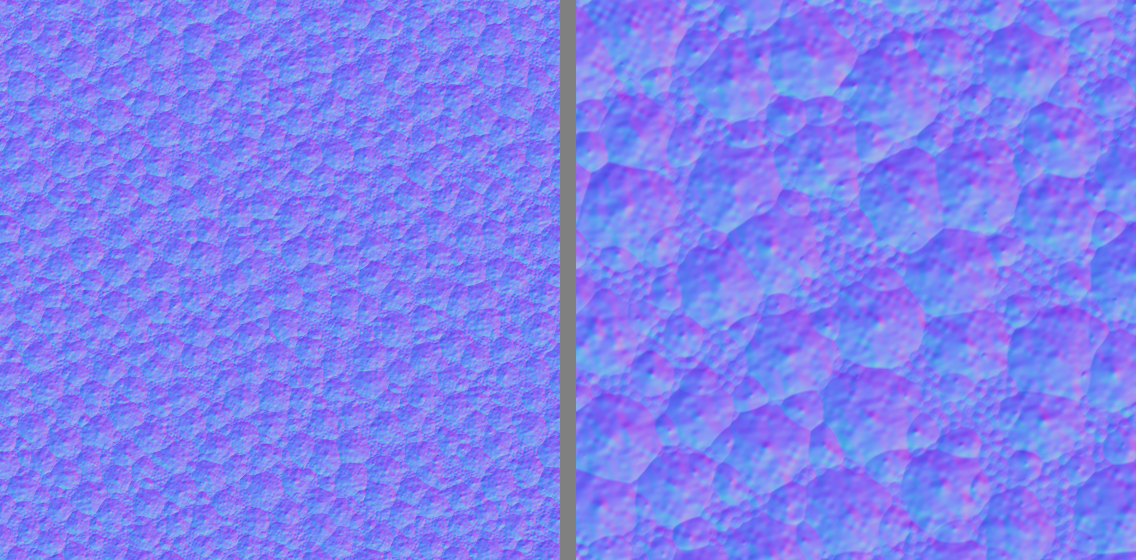
Left: the whole. Right: its middle third, enlarged.
Write a Shadertoy shader that draws this texture map.

```glsl
// Tangent-space normal map of crowded limpet-like domes over fine pebbled ground.

const float LARGE_CELLS  = 16.8;   // domes per canvas width
const float SMALL_CELLS  = 31.0;
const float GRAIN_CELLS  = 140.0;
const vec2  LARGE_RADIUS = vec2(0.36, 0.54);  // min and max, in cells
const vec2  SMALL_RADIUS = vec2(0.27, 0.47);
const vec2  GRAIN_RADIUS = vec2(0.42, 0.60);
const float JITTER       = 0.52;   // scatter of the centres, in cells
const float ROW_HEIGHT   = 0.866;  // hexagonal packing
const float CONE_SLOPE   = 0.125;  // even slope of a dome
const float RIM_SLOPE    = 0.075;  // extra steepening towards the rim
const float TIP_HEIGHT   = 0.035;  // small point at the centre
const float TIP_WIDTH    = 0.13;
const float SMALL_RELIEF = 1.15;
const float GRAIN_RELIEF = 0.85;
const float ROUGHNESS    = 0.23;   // slope of the surface noise
const float COARSE_FREQ  = 130.0;
const float FINE_FREQ    = 260.0;
const float WARP_FREQ    = 32.0;   // irregular outlines
const float WARP_AMOUNT  = 0.006;
const float RELIEF       = 0.9;
const float BLUE_LEVEL   = 0.968;
const float SAMPLE_STEP  = 0.0008;
const mat2  TURN         = mat2(0.8, 0.6, -0.6, 0.8);

float hash(vec2 p) {
    return fract(sin(dot(p, vec2(127.1, 311.7))) * 43758.5453);
}

float noise(vec2 p) {
    vec2 i = floor(p), f = fract(p);
    f = f * f * (3.0 - 2.0 * f);
    return mix(mix(hash(i), hash(i + vec2(1, 0)), f.x),
               mix(hash(i + vec2(0, 1)), hash(i + vec2(1, 1)), f.x), f.y);
}

// Height over normalised radius t: a cone with a steep rim and a small tip.
float domeProfile(float t) {
    float tip = t / TIP_WIDTH;
    return CONE_SLOPE * (1.0 - t) + RIM_SLOPE * (1.0 - t * t * t)
         + TIP_HEIGHT * exp(-tip * tip);
}

// Upper envelope of domes scattered about a hexagonal lattice.
float domeLayer(vec2 uv, float cells, vec2 radiusRange, float seed) {
    vec2 p = uv * cells / vec2(1.0, ROW_HEIGHT), base = floor(p);
    float height = 0.0;
    for (int y = -1; y <= 1; y++)
    for (int x = -2; x <= 1; x++) {
        vec2 id = base + vec2(x, y);
        vec2 key = id + seed;
        vec2 scatter = vec2(hash(key), hash(key + 37.3)) - 0.5;
        vec2 centre = id + 0.5 + JITTER * scatter;
        centre.x += 0.5 * mod(id.y, 2.0);
        float radius = mix(radiusRange.x, radiusRange.y, hash(key + 71.9));
        float t = length((p - centre) * vec2(1.0, ROW_HEIGHT)) / radius;
        height = max(height, radius * domeProfile(t));
    }
    return height / cells;
}

float surfaceHeight(vec2 uv) {
    // Bend the outlines
    vec2 w = uv * WARP_FREQ;
    vec2 bent = uv + WARP_AMOUNT * (vec2(noise(w), noise(w + 19.7)) - 0.5);

    // Each layer is turned differently so that no rows line up
    vec2 q = TURN * uv;
    vec2 bentOnce = TURN * bent;
    float large  = domeLayer(bentOnce, LARGE_CELLS, LARGE_RADIUS, 3.0);
    float small  = SMALL_RELIEF * domeLayer(TURN * bentOnce, SMALL_CELLS, SMALL_RADIUS, 53.0);
    float grains = GRAIN_RELIEF * domeLayer(q, GRAIN_CELLS, GRAIN_RADIUS, 11.0);

    // Rough skin
    float skin = noise(q * COARSE_FREQ) / COARSE_FREQ
               + noise(TURN * q * FINE_FREQ + 7.3) / FINE_FREQ;
    return max(max(large, small), grains) + ROUGHNESS * skin;
}

void mainImage(out vec4 fragColor, in vec2 fragCoord) {
    vec2 uv = fragCoord / iResolution.y;

    // Central differences, at least one pixel wide to smooth the creases
    float e = max(SAMPLE_STEP, 0.5 / iResolution.y);
    vec2 slope = vec2(surfaceHeight(uv + vec2(e, 0)) - surfaceHeight(uv - vec2(e, 0)),
                      surfaceHeight(uv + vec2(0, e)) - surfaceHeight(uv - vec2(0, e)))
               * RELIEF / (2.0 * e);

    // Red faces right, green faces down
    vec3 normal = normalize(vec3(-slope.x, slope.y, 1.0));
    vec3 colour = 0.5 + 0.5 * normal;
    colour.b *= BLUE_LEVEL;
    fragColor = vec4(colour, 1.0);
}
```
